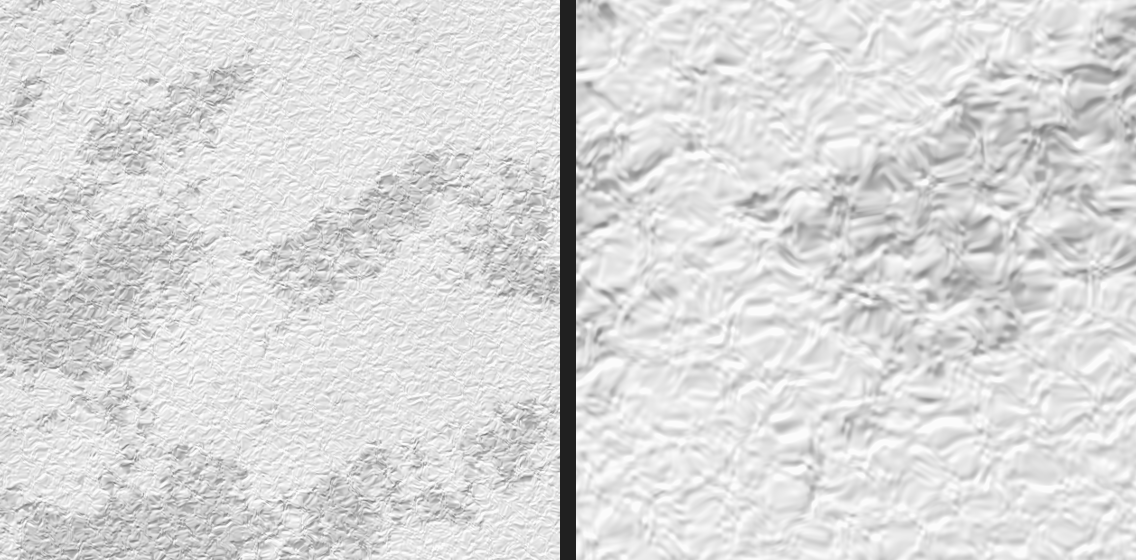
Left: the whole. Right: its middle third, enlarged.
Write a Shadertoy shader that draws this texture.

```glsl
const float PLASTER_TONE = 0.902;
const float PATCH_DARKENING = 0.100;
const float PIT_DARKENING = 0.11;
const float RELIEF_CONTRAST = 0.30;
const float CLOUD_CONTRAST = 0.10;
const vec2 GRAIN_SCALE = vec2(115.0, 150.0);
const vec2 PATCH_SCALE = vec2(3.4, 6.2);
const vec2 LIGHT_STEP = vec2(-0.0012, 0.0036);
const vec2 TROWEL_CENTRE = vec2(1.25, 0.05);
const vec2 TROWEL_SCALE = vec2(42.0, 7.0);
const float STROKE_ANGLE = 0.32;
const vec2 PATCH_EDGE = vec2(0.50, 0.64);

float hash(vec2 cell) {
    uvec2 n = uvec2(ivec2(cell)) * uvec2(1597334673u, 3812015801u);
    uint h = (n.x ^ n.y) * 1597334673u;
    h = (h ^ (h >> 15)) * 2246822519u;
    return float((h ^ (h >> 13)) >> 8) / 16777216.0;
}

float valueNoise(vec2 p) {
    vec2 cell = floor(p);
    vec2 f = fract(p);
    f = f * f * (3.0 - 2.0 * f);
    float low = mix(hash(cell), hash(cell + vec2(1, 0)), f.x);
    float high = mix(hash(cell + vec2(0, 1)), hash(cell + vec2(1, 1)), f.x);
    return mix(low, high, f.y);
}

mat2 rotation(float angle) {
    float c = cos(angle), s = sin(angle);
    return mat2(c, -s, s, c);
}

float fbm(vec2 p) {
    float sum = 0.0, weight = 0.5, total = 0.0;
    for (int i = 0; i < 5; i++) {
        sum += weight * valueNoise(p);
        total += weight;
        weight *= 0.55;
        p = rotation(0.4) * p * 2.03 + 17.3;
    }
    return sum / total;
}

// Fine bumps of the rough plaster
float grainHeight(vec2 p) {
    vec2 warp = vec2(valueNoise(p * 60.0), valueNoise(p * 60.0 + 31.0)) - 0.5;
    vec2 q = rotation(0.2) * p * GRAIN_SCALE + 1.5 * warp;
    return 0.6 * valueNoise(q) + 0.4 * valueNoise(q * 2.1 + 9.0);
}

// Curved trowel marks, strongest in the upper half
float trowelMarks(vec2 p) {
    vec2 d = p - TROWEL_CENTRE;
    vec2 arc = vec2(length(d), atan(d.y, -d.x)) * TROWEL_SCALE;
    arc.x += 2.5 * valueNoise(p * 6.0);
    return (valueNoise(arc) - 0.5) * smoothstep(0.4, 0.85, p.y);
}

// Worn, ragged areas: 0 is smooth plaster, 1 is bare
float wornPatches(vec2 p, float height) {
    vec2 warp = vec2(fbm(p * 3.0 + 5.0), fbm(p * 3.0 + 43.0)) - 0.5;
    vec2 q = rotation(STROKE_ANGLE) * (p + 0.28 * warp) * PATCH_SCALE;
    float level = fbm(q + 71.0) + 0.22 * trowelMarks(p);
    level += 0.20 * (valueNoise(p * vec2(55.0, 75.0)) - 0.5);
    level += 0.12 * (0.5 - height);
    return smoothstep(PATCH_EDGE.x, PATCH_EDGE.y, level);
}

void mainImage(out vec4 fragColor, in vec2 fragCoord) {
    vec2 p = fragCoord / iResolution.y;
    float height = grainHeight(p);
    float worn = wornPatches(p, height);

    // Side light on the grain, dark pits in the worn areas
    float relief = height - grainHeight(p + LIGHT_STEP);
    float pits = smoothstep(0.55, 0.22, height) * mix(0.12, 1.0, worn);
    float clouds = fbm(p * 2.5 + 120.0) - 0.5;

    float tone = PLASTER_TONE + CLOUD_CONTRAST * clouds;
    tone -= PATCH_DARKENING * worn + PIT_DARKENING * pits;
    tone += RELIEF_CONTRAST * relief * mix(0.95, 1.15, worn);
    fragColor = vec4(vec3(clamp(tone, 0.0, 0.985)), 1.0);
}
```
